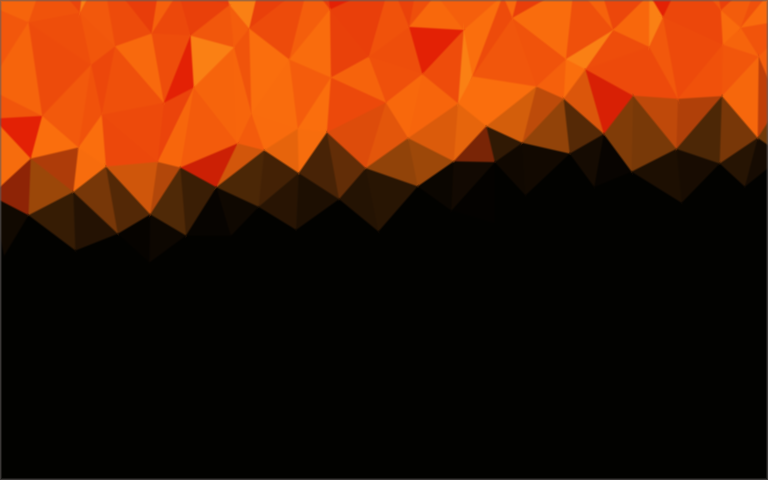
A Shadertoy shader for this background:

```glsl
// Low-poly mesh of orange and red facets fading through brown zigzags into a black lower half.

float hash(vec2 p) {
    return fract(sin(dot(p, vec2(127.1, 311.7))) * 43758.5);
}

// Height of the line where the glowing facets die out
float fadeLine(float x) {
    return mix(0.59, 0.72, smoothstep(0.3, 1.3, x)) + 0.015 * cos(11.0 * x);
}

const vec2 CELL = vec2(0.078, 0.125);

// Jittered vertex; odd columns are raised by half a cell, so facets form diamonds
vec2 meshVertex(vec2 id) {
    vec2 jitter = vec2(hash(id), hash(id + 31.0)) - 0.5;
    float rise = id.y + 0.5 * mod(id.x, 2.0);
    jitter *= mix(0.5, 0.9, smoothstep(0.0, 1.5, rise));
    float x = (id.x + jitter.x) * CELL.x;
    return vec2(x, (rise + 0.8 * jitter.y) * CELL.y + fadeLine(x));
}

// Signed distance to the line a-b, positive on its left
float leftOf(vec2 p, vec2 a, vec2 b) {
    vec2 e = b - a, d = p - a;
    return (e.x * d.y - e.y * d.x) / length(e);
}

vec3 facetColor(vec2 center, vec2 seed) {
    float height = center.y - fadeLine(center.x);
    float tone = hash(seed + 7.3);

    // Yellower near the fade line, redder towards the top
    float warmth = clamp(tone + 0.3 - 1.3 * max(height - 0.05, 0.0), 0.0, 1.0);
    vec3 color = mix(vec3(0.91, 0.24, 0.04), vec3(0.98, 0.43, 0.05), warmth);

    // Scattered red and amber accents
    float accent = hash(seed + 19.7);
    if (accent > 0.92) color = vec3(0.89, 0.13, 0.02);
    else if (accent < 0.1) color = vec3(0.98, 0.5, 0.08);

    // Olive brown, then black
    float light = smoothstep(-0.105, 0.095, height + 0.05 * (tone - 0.5));
    color = mix(vec3(0.6, 0.31, 0.05), color, smoothstep(0.3, 1.0, light));
    return max(color * light, vec3(0.008, 0.006, 0.0));
}

// Adds one facet, weighted by its smooth coverage of p
void addFacet(inout vec4 sum, vec2 p, vec2 a, vec2 b, vec2 c, vec2 seed, float blur) {
    float inside = min(leftOf(p, a, b), min(leftOf(p, b, c), leftOf(p, c, a)));
    float coverage = smoothstep(-blur, blur, inside);
    if (coverage > 0.0)
        sum += vec4(facetColor((a + b + c) / 3.0, seed), 1.0) * coverage;
}

void mainImage(out vec4 fragColor, in vec2 fragCoord) {
    vec2 p = fragCoord / iResolution.y;
    float width = iResolution.x / iResolution.y;
    float blur = max(0.003, 0.7 / iResolution.y);
    vec2 home = floor(vec2(p.x, p.y - fadeLine(p.x)) / CELL);

    // Right-pointing and left-pointing triangles of the nearby lattice cells
    vec4 sum = vec4(0.0);
    for (int j = -2; j <= 1; j++) {
        for (int i = -1; i <= 1; i++) {
            vec2 id = home + vec2(i, j);
            vec2 beside = id + vec2(1.0, mod(id.x, 2.0));
            vec2 low = meshVertex(id);
            vec2 high = meshVertex(id + vec2(0.0, 1.0));
            vec2 apex = meshVertex(beside);
            vec2 apexHigh = meshVertex(beside + vec2(0.0, 1.0));
            addFacet(sum, p, low, apex, high, id, blur);
            addFacet(sum, p, high, apex, apexHigh, id + 0.5, blur);
        }
    }
    vec3 color = sum.rgb / max(sum.a, 0.001);

    // Thin grey frame
    vec2 margin = min(p, vec2(width, 1.0) - p);
    float frame = 1.0 - smoothstep(0.002, 0.004, min(margin.x, margin.y));
    color = mix(color, vec3(0.38, 0.36, 0.36), 0.6 * frame);

    fragColor = vec4(color, 1.0);
}
```
